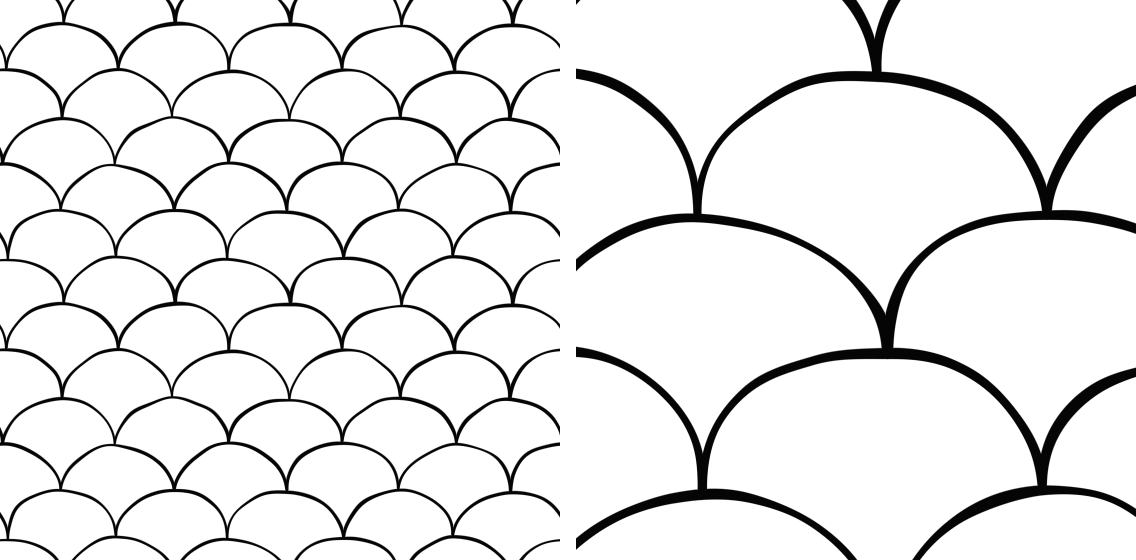
Left, the full canvas; right, a detail of the centre.
Give the GLSL for this pattern, as a WebGL 2 fragment shader.

```glsl
#version 300 es
precision highp float;
// Hand-inked fish scales: 5 across and 12 rows down, every second row shifted by half.
// Each scale is two superellipse quarters running from its crown node to foot nodes one
// row below; hashed node shifts and smooth noise give the uneven pen line.

uniform vec2 u_resolution;
out vec4 fragColor;

const vec2 GRID = vec2(5.0, 12.0);       // scales across, rows down
const vec2 CYCLE = vec2(5.0, 6.0);       // nodes before the variation repeats
const vec2 NODE_JITTER = vec2(0.06, 0.09);
const float ROW_START = 0.54;            // first crown line, in rows from the top
const vec2 HALF_WIDTH = vec2(0.0018, 0.0037);
const vec3 PAPER = vec3(1.0);
const vec3 INK = vec3(0.02);

float hash(vec2 p) {
    return fract(sin(dot(p, vec2(127.1, 311.7))) * 43758.5453);
}

// Smooth value noise that wraps after the given number of cells.
float noise(vec2 p, vec2 period) {
    vec2 cell = floor(p);
    vec2 f = fract(p);
    f = f * f * (3.0 - 2.0 * f);
    vec2 lo = mod(cell, period);
    vec2 hi = mod(cell + 1.0, period);
    return mix(mix(hash(lo), hash(vec2(hi.x, lo.y)), f.x),
               mix(hash(vec2(lo.x, hi.y)), hash(hi), f.x), f.y);
}

// Horizontal shift of a row, in columns.
float stagger(float row) {
    return mix(0.56, 0.05, mod(row, 2.0));
}

// Canvas position of a node, measured from the top left.
vec2 nodePosition(vec2 id) {
    vec2 key = mod(id, CYCLE);
    vec2 jitter = vec2(hash(key + 3.7), hash(key + 19.3)) - 0.5;
    vec2 base = id + vec2(stagger(id.y), ROW_START);
    return (base + jitter * NODE_JITTER) / GRID;
}

// Distance to a quarter superellipse, level at the crown and upright at the foot.
float quarterArc(vec2 p, vec2 crown, vec2 foot, float power) {
    vec2 size = abs(foot - crown);
    vec2 local = vec2((p.x - crown.x) * sign(foot.x - crown.x), foot.y - p.y);
    vec2 u = max(local / size, 0.0001);
    vec2 slope = power * pow(u, vec2(power - 1.0)) / size;
    float level = pow(u.x, power) + pow(u.y, power) - 1.0;
    float across = level / max(length(slope), 0.001);
    vec2 beyond = max(-local, 0.0);      // rounds off both ends
    return length(vec3(across, beyond));
}

// Distance to the nearest scale outline.
float scaleOutline(vec2 p) {
    vec2 g = p * GRID - vec2(0.0, ROW_START);
    float nearest = 1.0;
    for (int j = -1; j <= 1; j++) {
        float row = floor(g.y) + float(j);
        float column = round(g.x - stagger(row));
        float firstFoot = -mod(row, 2.0);
        for (int i = -1; i <= 1; i++) {
            vec2 id = vec2(column + float(i), row);
            vec2 crown = nodePosition(id);
            for (int side = 0; side < 2; side++) {
                vec2 foot = nodePosition(id + vec2(firstFoot + float(side), 1.0));
                float bulge = hash(mod(id, CYCLE) + 41.0 + 7.3 * float(side));
                float power = mix(1.72, 2.3, bulge);
                nearest = min(nearest, quarterArc(p, crown, foot, power));
            }
        }
    }
    return nearest;
}

// Slow sideways drift of the pen.
vec2 penWobble(vec2 p, float cells) {
    vec2 period = vec2(cells, cells * 0.5);
    vec2 q = p * cells;
    return vec2(noise(q + 0.37, period), noise(q.yx + 5.61, period.yx)) - 0.5;
}

void main() {
    vec2 p = gl_FragCoord.xy / u_resolution;
    p.y = 1.0 - p.y;
    float pixel = 1.0 / min(u_resolution.x, u_resolution.y);

    // Bent outline
    float d = scaleOutline(p + 0.0045 * penWobble(p, 24.0));

    // Pen pressure
    float pressure = noise(p * 18.0 + 0.5, vec2(18.0, 9.0));
    float halfWidth = mix(HALF_WIDTH.x, HALF_WIDTH.y, pressure);

    float ink = 1.0 - smoothstep(-0.75 * pixel, 0.75 * pixel, d - halfWidth);
    fragColor = vec4(mix(PAPER, INK, ink), 1.0);
}
```
